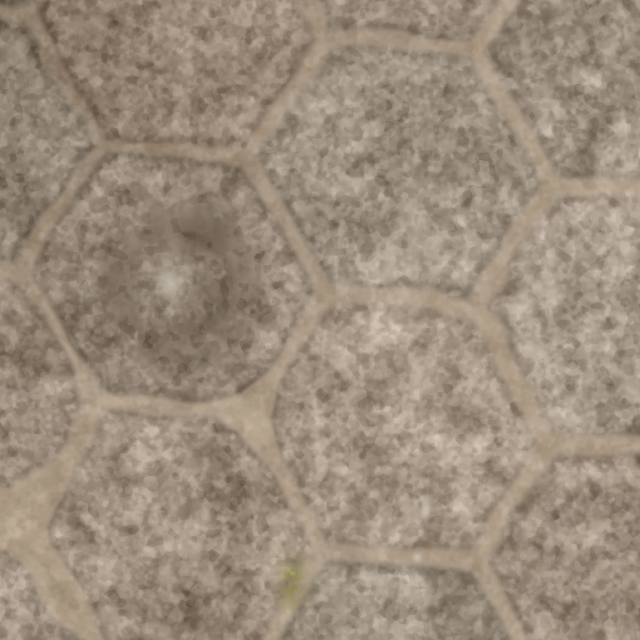
Reproduce this texture procedurally as a Shadertoy shader.

```glsl
const vec2 HEX_PERIOD = vec2(1.7320508, 1.0);
const float TILE_HEIGHT = 0.4;
const vec2 GRID_ORIGIN = vec2(0.273, 0.562);

const vec3 STONE = vec3(0.615, 0.560, 0.500);
const vec3 SAND = vec3(0.690, 0.620, 0.535);
const vec3 DAMP_SAND = vec3(0.560, 0.490, 0.410);
const vec3 CHALK = vec3(0.800, 0.770, 0.720);
const vec3 MOSS = vec3(0.490, 0.490, 0.240);

vec2 hash2(vec2 p) {
    vec3 q = fract(p.xyx * vec3(0.1031, 0.1030, 0.0973));
    q += dot(q, q.yzx + 33.33);
    return fract((q.xx + q.yz) * q.zy);
}

// Cellular noise: random cell values blended by distance, 0..1
float cells(vec2 p) {
    vec2 base = floor(p);
    float total = 0.0, weights = 0.0;
    for (int y = -1; y <= 1; y++)
    for (int x = -1; x <= 1; x++) {
        vec2 id = base + vec2(x, y);
        vec2 offset = id + hash2(id) - p;
        float w = exp(-7.0 * dot(offset, offset));
        total += w * hash2(id + 71.7).x;
        weights += w;
    }
    return total / weights;
}

// Layered cellular noise centred on zero
float mottle(vec2 p, float frequency, int layers, float gain) {
    float sum = 0.0, amplitude = 1.0;
    for (int i = 0; i < layers; i++) {
        sum += amplitude * (cells(p * frequency + float(i) * 17.3) - 0.5);
        frequency *= 2.1;
        amplitude *= gain;
    }
    return sum;
}

float blob(vec2 p, vec2 centre, vec2 radius) {
    vec2 d = (p - centre) / radius;
    return exp(-dot(d, d));
}

float ring(vec2 p, vec2 centre, float radius, float width) {
    float d = (length(p - centre) - radius) / width;
    return exp(-d * d);
}

// Slightly sheared grid of flat-topped hexagons, one unit tall
vec2 toGrid(vec2 p) {
    p -= GRID_ORIGIN;
    p.y += 0.085 * p.x;
    return p * vec2(0.98, 1.0) / TILE_HEIGHT;
}

// Returns the tile id in xy and the distance to its edge in z
vec3 hexTile(vec2 q) {
    vec2 a = q - HEX_PERIOD * round(q / HEX_PERIOD);
    vec2 b = q - HEX_PERIOD * (round(q / HEX_PERIOD - 0.5) + 0.5);
    vec2 local = dot(a, a) < dot(b, b) ? a : b;
    vec2 r = abs(local);
    float edge = 0.5 - max(r.y, dot(r, vec2(0.8660254, 0.5)));
    return vec3(round((q - local) * 2.0 / HEX_PERIOD), edge);
}

void mainImage(out vec4 fragColor, in vec2 fragCoord) {
    vec2 p = fragCoord / iResolution.xy;
    float pixel = 1.0 / (TILE_HEIGHT * iResolution.y);

    float coarse = mottle(p, 7.0, 2, 0.6);
    float medium = mottle(p + 3.1, 24.0, 2, 0.7);
    float fine = mottle(p + 7.7, 62.0, 2, 0.8);

    // Tiles with uneven edges
    vec2 wobble = vec2(cells(p * 13.0), cells(p * 13.0 + 41.0)) - 0.5;
    vec3 tile = hexTile(toGrid(p + 0.014 * wobble));
    float edge = tile.z + 0.014 * medium + 0.008 * fine;
    vec2 tint = hash2(tile.xy + 20.0) - 0.5;

    // Stone: tone per tile, blotches and grain
    vec3 color = STONE + 0.045 * tint.x + 0.02 * tint.y * vec3(1.0, 0.0, -0.4);
    color += 0.09 * coarse + 0.10 * medium + 0.13 * fine;
    float pits = smoothstep(0.64, 0.85, cells(p * 75.0 + 9.0));
    color -= 0.06 * pits * smoothstep(0.05, 0.15, edge);
    color += 0.03 * smoothstep(0.25, 0.42, edge) * (0.5 + tint.y);
    color += 0.022 * exp(-pow((edge - 0.11) / 0.035, 2.0));

    // Grime in the upper left and a stained ring on one tile
    float grime = blob(p, vec2(0.0, 1.0), vec2(0.42, 0.38));
    color -= grime * (0.055 + 0.12 * max(coarse + medium, 0.0));
    vec2 stainCentre = vec2(0.272, 0.553);
    float stain = ring(p + 0.03 * wobble, stainCentre, 0.085, 0.035);
    stain += 0.7 * blob(p, vec2(0.325, 0.655), vec2(0.05, 0.06));
    color -= 0.12 * stain * clamp(0.65 + 1.2 * medium + 0.8 * fine, 0.0, 1.3);
    color = mix(color, CHALK, 0.75 * blob(p + 0.015 * wobble, stainCentre, vec2(0.022)));

    // Sand joints, spreading over some corners
    float spill = blob(p, vec2(0.392, 0.352), vec2(0.04, 0.05));
    spill += 1.6 * blob(p, vec2(0.0, 0.20), vec2(0.09, 0.08));
    spill += 0.9 * blob(p, vec2(0.09, 0.065), vec2(0.05));
    float halfWidth = 0.027 + 0.012 * coarse + 0.07 * spill - 0.008 * grime;
    float gap = edge - halfWidth;
    float soft = 0.011 + pixel;
    float joint = 1.0 - smoothstep(-soft, soft, gap);
    float shadow = exp(-pow((gap - 0.022) / 0.022, 2.0));
    color -= shadow * (0.045 + 0.05 * max(medium, 0.0) + 0.035 * grime);
    vec3 sand = mix(SAND, DAMP_SAND, clamp(grime * 1.1, 0.0, 0.8));
    sand += 0.05 * medium + 0.05 * fine;
    color = mix(color, sand, joint * mix(0.9, 0.65, grime));

    // Pale chips and a small tuft of moss
    float chips = blob(p, vec2(0.664, 0.203), vec2(0.007, 0.017));
    chips += blob(p, vec2(0.652, 0.129), vec2(0.007));
    color = mix(color, CHALK, 0.8 * chips);
    float tuft = blob(p + 0.02 * wobble, vec2(0.464, 0.085), vec2(0.022, 0.034));
    color = mix(color, MOSS + 0.15 * fine, tuft * clamp(0.65 + fine, 0.0, 1.0));

    fragColor = vec4(clamp(color, 0.0, 1.0), 1.0);
}
```
